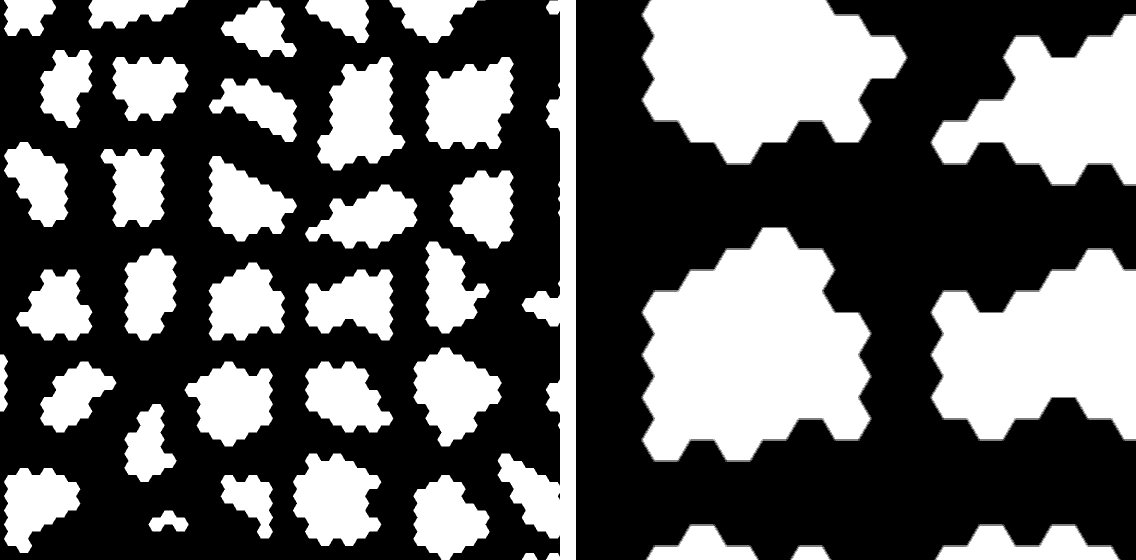
Left, the full canvas; right, a detail of the centre.
A three.js fragment shader for this pattern:

```glsl
varying vec2 vUv;

const vec3 INK = vec3(0.0);
const vec3 PAPER = vec3(1.0);
const vec2 HEX_REPEAT = vec2(0.0430, 0.0253); // two columns wide, one row high
const float CELLS = 5.5;          // blobs across the canvas
const float JITTER = 0.62;        // wander of each blob seed in its cell
const float GAP = 0.37;           // width of the dark channels, in cells
const float GAP_VARIATION = 0.16;
const float WARP = 0.045;         // bending of the blob outlines
const float WARP_SCALE = 9.0;
const float RAGGED = 0.10;        // per-hexagon roughness
const float EDGE = 0.001;         // half the smoothing width
const vec2 SEED = vec2(17.0, 43.0);

float hash(vec2 p) {
  vec3 q = fract(p.xyx * vec3(0.1031, 0.1030, 0.0973));
  q += dot(q, q.yzx + 33.33);
  return fract((q.x + q.y) * q.z);
}

vec2 hash2(vec2 p) {
  return vec2(hash(p), hash(p + vec2(71.7, 29.3)));
}

float valueNoise(vec2 p) {
  vec2 i = floor(p);
  vec2 f = fract(p);
  f = f * f * (3.0 - 2.0 * f);
  float low = mix(hash(i), hash(i + vec2(1.0, 0.0)), f.x);
  float high = mix(hash(i + vec2(0.0, 1.0)), hash(i + vec2(1.0)), f.x);
  return mix(low, high, f.y);
}

// Centre of the hexagon around p, from two interleaved lattices
vec2 hexCentre(vec2 p) {
  vec2 q = p / HEX_REPEAT;
  vec2 a = floor(q + 0.5) * HEX_REPEAT;
  vec2 b = (floor(q) + 0.5) * HEX_REPEAT;
  return distance(p, a) < distance(p, b) ? a : b;
}

// Second-nearest minus nearest seed distance: high inside cells
float cellDepth(vec2 p) {
  vec2 base = floor(p);
  float nearest = 9.0;
  float second = 9.0;
  for (int y = -1; y <= 1; y++) {
    for (int x = -1; x <= 1; x++) {
      vec2 cell = base + vec2(float(x), float(y));
      vec2 seed = cell + 0.5 + JITTER * (hash2(cell + SEED) - 0.5);
      float d = distance(p, seed);
      second = min(second, max(nearest, d));
      nearest = min(nearest, d);
    }
  }
  return second - nearest;
}

// One yes-or-no value for a whole hexagon
float blobFill(vec2 centre) {
  vec2 w = centre * WARP_SCALE + SEED;
  vec2 bend = vec2(valueNoise(w), valueNoise(w + 31.0)) - 0.5;
  float depth = cellDepth((centre + WARP * bend) * CELLS);
  float gap = GAP + GAP_VARIATION * (valueNoise(centre * 3.0 + SEED) - 0.5);
  float rough = RAGGED * (hash(floor(centre / HEX_REPEAT * 2.0 + 0.5) + SEED) - 0.5);
  return step(gap + rough, depth);
}

void main() {
  // Average four samples to smooth the hexagon edges
  float fill = 0.0;
  for (int y = 0; y < 2; y++) {
    for (int x = 0; x < 2; x++) {
      vec2 offset = (vec2(float(x), float(y)) - 0.5) * EDGE;
      fill += 0.25 * blobFill(hexCentre(vUv + offset));
    }
  }
  gl_FragColor = vec4(mix(INK, PAPER, fill), 1.0);
}
```
